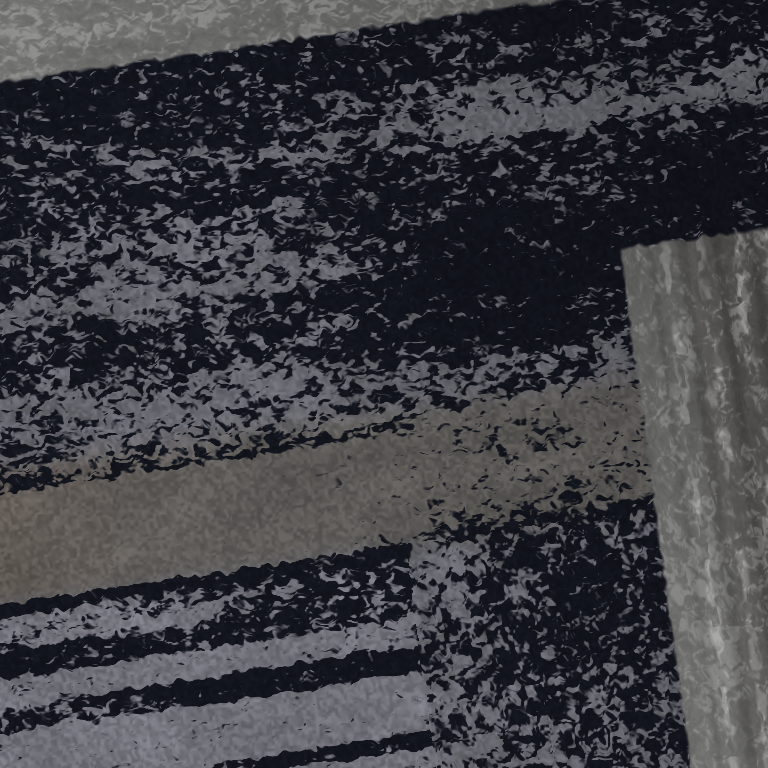
This texture is drawn by a Shadertoy shader. Its source:

```glsl
// A worn woven rug seen at a slight tilt: dark bands flecked with grey yarn,
// a taupe slab, lower stripes and two pale panels. Each region sets a yarn
// density, and warped value noise is thresholded by it to give the fibres.

const vec3 INK   = vec3(0.070, 0.078, 0.110);
const vec3 YARN  = vec3(0.405, 0.405, 0.435);
const vec3 TAUPE = vec3(0.365, 0.355, 0.345);
const vec3 STONE = vec3(0.425, 0.425, 0.420);
const vec3 PALE  = vec3(0.600, 0.600, 0.600);

float hash(vec2 cell) {
    vec3 q = fract(vec3(cell.xyx) * 0.1031);
    q += dot(q, q.yzx + 33.33);
    return fract((q.x + q.y) * q.z);
}

float noise(vec2 p) {
    vec2 i = floor(p), f = fract(p);
    f = f * f * (3.0 - 2.0 * f);
    return mix(mix(hash(i), hash(i + vec2(1, 0)), f.x),
               mix(hash(i + vec2(0, 1)), hash(i + vec2(1, 1)), f.x), f.y);
}

// Curly short strands, stretched to fill 0..1.
float fibre(vec2 p) {
    vec2 warp = vec2(noise(p * 0.6), noise(p * 0.6 + 31.7)) - 0.5;
    float n = mix(noise(p + 2.4 * warp), noise(p * 2.1 - 3.0 * warp), 0.33);
    return (n - 0.5) * 1.5 + 0.5;
}

float edge(float x, float at, float soft) {
    return smoothstep(at - soft, at + soft, x);
}

float band(float x, float from, float to, float soft) {
    return edge(x, from, soft) - edge(x, to, soft);
}

// Yarn density down the left side of the dark field.
float leftDensity(float s) {
    return 0.13 + 0.20 * band(s, 0.175, 0.285, 0.025)
                + 0.36 * band(s, 0.315, 0.450, 0.020)
                + 0.20 * band(s, 0.402, 0.432, 0.010)
                + 0.22 * band(s, 0.450, 0.645, 0.015)
                + 0.30 * band(s, 0.515, 0.620, 0.020)
                + 1.10 * band(s, 0.645, 0.790, 0.006);
}

// Yarn density down the right side, with its nearly bare middle.
float rightDensity(float s) {
    return 0.10 + 0.16 * band(s, 0.150, 0.350, 0.020)
                + 0.30 * band(s, 0.205, 0.285, 0.020)
                + 0.45 * band(s, 0.545, 0.780, 0.020)
                + 0.26 * band(s, 0.620, 0.765, 0.020);
}

// Lower left stripes: s runs across them, x along them.
float stripeDensity(float s, float x) {
    float d = mix(0.75, 0.35, edge(x, 0.30, 0.10)) * band(s, 0.805, 0.850, 0.006);
    d += 0.22 * band(s, 0.850, 0.885, 0.006);
    d += 0.95 * band(s, 0.885, 0.922, 0.005);
    d += mix(0.42, 0.03, edge(x, 0.17, 0.05)) * band(s, 0.922, 0.957, 0.004);
    d += 1.05 * edge(s, 0.957, 0.004);
    return d - 0.95 * band(s, 1.036, 1.056, 0.004) * edge(x, 0.25, 0.05);
}

// Pale panel: rows of bright specks across one axis, over a mottled base.
vec3 panelColor(vec3 base, float along, float across, float rows) {
    float grain = fibre(vec2(along * 110.0, across * 150.0));
    float wave = noise(vec2(along * 9.0, across * rows));
    float specks = smoothstep(0.60, 0.95, grain * 0.65 + wave * 0.5);
    vec3 c = base * (0.86 + 0.16 * grain + 0.12 * wave);
    return mix(c, PALE, 0.65 * specks);
}

void mainImage(out vec4 fragColor, in vec2 fragCoord) {
    vec2 uv = fragCoord / iResolution.xy;
    float x = uv.x, y = 1.0 - uv.y;

    // Tilted weave axes: s crosses the bands, t crosses the side panel.
    float ragged = (noise(uv * 95.0) - 0.5) * 0.007;
    float s = y + 0.148 * x + ragged;
    float t = x - 0.135 * y + ragged * 0.7;

    // Layout of yarn density.
    float density = mix(leftDensity(s), rightDensity(s), edge(x, 0.49, 0.15));
    density += 0.38 * band(s, 0.247, 0.271, 0.008) * band(x, 0.57, 0.78, 0.04);
    float lower = edge(s, 0.788, 0.006);
    float seam = edge(t, 0.432, 0.006);
    float block = mix(0.58, 0.27 + 0.12 * edge(y, 0.88, 0.10), edge(t, 0.525, 0.025));
    density = mix(density, mix(stripeDensity(s, x), block, seam), lower);
    density += 0.20 * band(t, 0.425, 0.465, 0.012) * band(s, 0.76, 0.84, 0.02);

    // Streaks drawn along the weave, calmer where the yarn is solid.
    float streak = noise(vec2(t * 7.0, s * 58.0)) - 0.5;
    float patchy = noise(vec2(t * 14.0, s * 24.0)) - 0.5;
    float mixed = 1.0 - edge(density, 0.92, 0.12);
    density += (0.30 * streak * (1.0 - lower * seam) + 0.16 * patchy) * mixed;

    // Fibres: long in the bands, rounder in the lower block.
    vec2 weave = mix(vec2(92.0, 158.0), vec2(112.0, 122.0), step(0.5, lower * seam));
    float strand = fibre(vec2(t, s) * weave);
    float cover = smoothstep(-0.16, 0.17, density - strand);
    float fine = noise(vec2(t, s) * 210.0);
    float slab = band(s, 0.61, 0.79, 0.025);
    vec3 yarn = mix(YARN, TAUPE, slab) * (0.86 + 0.28 * fine);
    yarn *= 1.0 + 0.10 * lower * (1.0 - seam) + 0.16 * patchy;
    yarn += vec3(0.015, 0.0, -0.008) * slab * (1.0 - edge(x, 0.15, 0.15));
    vec3 color = mix(INK * (0.85 + 0.35 * fine), yarn, cover);

    // Upper pale panel.
    vec3 top = panelColor(STONE * (1.05 - 0.12 * x), t, s, 34.0);
    color = mix(color, top, 1.0 - edge(s, 0.108, 0.003));

    // Right panel: grey at its edge, browner beyond, ribbed lengthwise.
    float inner = t - 0.764;
    vec3 sideBase = mix(STONE * (0.94 + 0.18 * y), TAUPE * 0.99, edge(inner, 0.10, 0.06));
    vec3 side = panelColor(sideBase, s, t, 30.0);
    float rib = abs(fract((inner - 0.058) / 0.046 + 0.5) - 0.5) * 0.046;
    float dashes = smoothstep(0.40, 0.75, noise(vec2(t * 140.0, s * 75.0)));
    float ribbed = edge(inner, 0.035, 0.008);
    side += 0.15 * ribbed * dashes * (1.0 - smoothstep(0.003, 0.010, rib));
    side *= 1.0 - 0.14 * ribbed * smoothstep(0.012, 0.021, rib);
    color = mix(color, side, edge(t, 0.764, 0.003) * edge(s, 0.444, 0.003));

    // Gentle falloff to the upper right.
    color *= 1.0 - 0.14 * smoothstep(0.6, 1.4, x + uv.y * 0.6);
    fragColor = vec4(color, 1.0);
}
```
